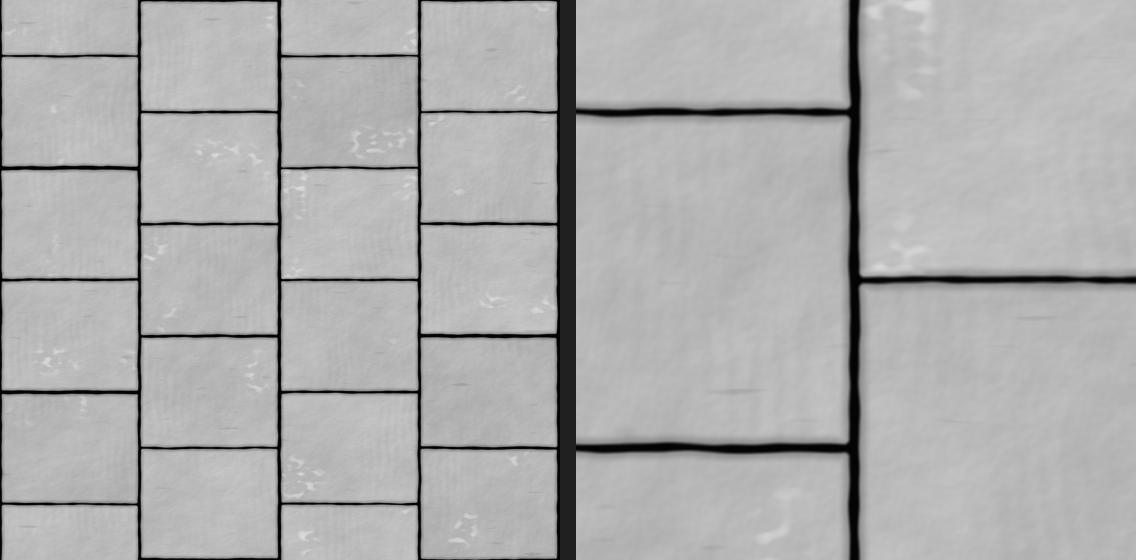
Left, the full canvas; right, a detail of the centre.
This texture map is drawn by a three.js fragment shader. Its source:

```glsl
// Grey stone pavers in four staggered columns of five, with thin black joints.
varying vec2 vUv;

float hash(vec2 p) {
  return fract(sin(dot(p, vec2(127.1, 311.7))) * 4375.85);
}

vec2 gradientAt(vec2 cell, float period) {
  float angle = 6.2832 * hash(mod(cell, period));
  return vec2(cos(angle), sin(angle));
}

// Gradient noise that wraps after the given number of cells.
float noise(vec2 p, float period) {
  vec2 i = floor(p), f = p - i;
  vec2 u = f * f * f * (f * (f * 6.0 - 15.0) + 10.0);
  vec2 e = vec2(0.0, 1.0);
  float low = mix(dot(gradientAt(i, period), f),
                  dot(gradientAt(i + e.yx, period), f - e.yx), u.x);
  float high = mix(dot(gradientAt(i + e.xy, period), f - e.xy),
                   dot(gradientAt(i + e.yy, period), f - e.yy), u.x);
  return mix(low, high, u.y);
}

// Height of the split stone face.
float relief(vec2 p) {
  float height = 0.0, gain = 0.5;
  p *= 26.0;
  for (int i = 0; i < 4; i++) {
    height += gain * noise(p, 512.0);
    p = mat2(1.6, 1.2, -1.2, 1.6) * p + 3.7;
    gain *= 0.55;
  }
  return height;
}

float stone(vec2 p, vec2 id) {
  float seed = hash(id + 3.3);
  p += 5.0 * vec2(seed, hash(id + 8.1));
  vec2 grain = p * mix(vec2(0.75, 1.3), vec2(1.2, 0.85), hash(id + 5.7));

  // Tone of the whole paver, then broad stains.
  float tone = 0.738 - 0.05 * pow(seed, 4.0);
  tone += 0.04 * noise(p * 7.0, 512.0);

  // Mottling and side-lit relief.
  float height = relief(grain);
  tone += 0.045 * height;
  tone += 0.16 * (height - relief(grain + vec2(-0.0012, 0.0016)));

  // Faint tooling ribs.
  float ribs = sin(420.0 * p.x + 5.0 * noise(p * 14.0, 512.0));
  tone += 0.008 * ribs * smoothstep(-0.1, 0.4, noise(p * 8.0 + 4.0, 512.0));

  // Dark scratches and pale chips.
  tone -= 0.06 * smoothstep(0.42, 0.6, noise(p * vec2(16.0, 110.0), 1024.0));
  tone += 0.11 * smoothstep(0.25, 0.5, noise(p * 11.0 + 9.0, 512.0))
               * smoothstep(0.0, 0.4, noise(p * vec2(60.0, 95.0), 1024.0));
  return tone;
}

void main() {
  // Hand-cut edges wander slightly about the grid.
  vec2 p = vUv + vec2(0.001, 0.0);
  p += 0.0018 * vec2(noise(vUv * 24.0, 24.0), noise(vUv * 20.0 + 0.5, 20.0));

  // Odd columns start on the lower edge, even ones half a paver lower.
  vec2 grid = p * vec2(4.0, 5.0);
  float column = floor(grid.x);
  grid.y += 0.5 * mod(column + 1.0, 2.0);
  vec2 id = mod(floor(grid), vec2(4.0, 5.0));

  // Half width of the nearest joints; the outer seam is the widest.
  vec2 joint = mod(floor(grid + 0.5), vec2(4.0, 5.0));
  float across = joint.x < 0.5 ? 0.0034 : 0.0016 + 0.0006 * hash(joint.xx);
  float along = mix(0.001, 0.0026, pow(hash(vec2(id.x, joint.y) + 1.9), 3.0));

  // Depth inside the paver, with rounded corners and ragged edges.
  vec2 inset = abs(grid - floor(grid + 0.5)) / vec2(4.0, 5.0) - vec2(across, along);
  vec2 q = 0.004 - inset;
  float depth = 0.004 - length(max(q, 0.0)) - min(max(q.x, q.y), 0.0);
  depth += 0.0011 * noise(vUv * 56.0, 56.0);

  // Black joint, then a soft dark bevel.
  float bevel = mix(0.76, 1.0, smoothstep(0.0, 0.008, depth));
  float cover = smoothstep(-0.0007, 0.0022, depth);
  gl_FragColor = vec4(vec3(mix(0.015, stone(vUv, id) * bevel, cover)), 1.0);
}
```
